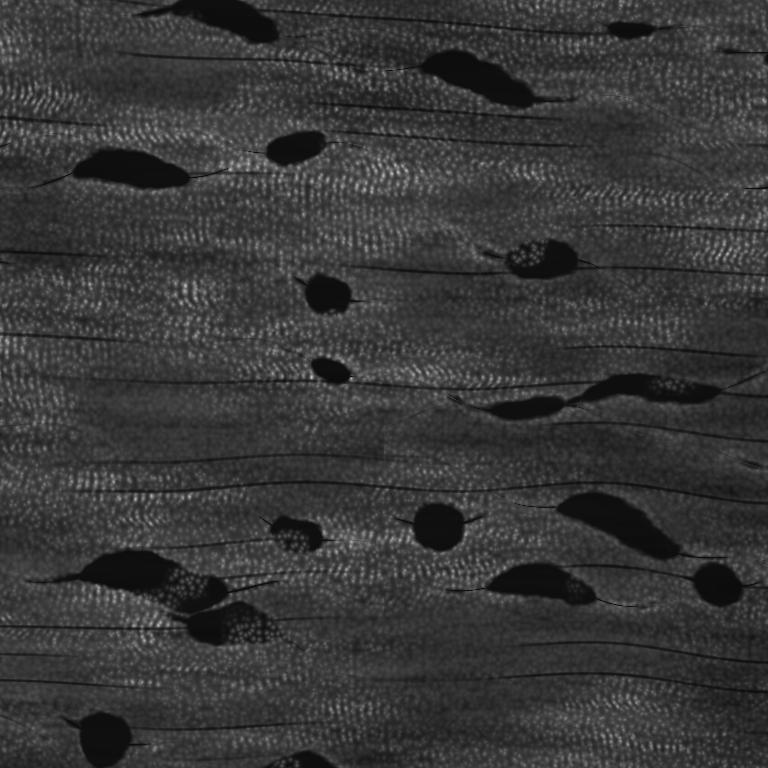
Write a WebGL 1 fragment shader that draws this texture.

```glsl
precision highp float;
// Grey micrograph of striated muscle: long fibres with fine cross bars and dark gaps.
// Fibre coordinates come from a gentle warp; bars are phase-shifted sines, grain is
// cellular noise, and the gaps are ragged ellipses scattered on a jittered grid.
uniform vec2 u_resolution;

#define TISSUE_LEVEL 0.180
#define GAP_LEVEL 0.055
#define GAP_GRID vec2(4.0, 7.0)
#define GAP_CHANCE 0.78
#define BAR_COUNT 95.0
#define BAR_GAIN 0.42
#define FIBRIL_ROWS 48.0
#define SEAM_ROWS 19.0
#define SEAM_DEPTH 0.55
#define GRAIN_SCALE vec2(125.0, 115.0)
#define FIBRE_SLOPE 0.06

const float TAU = 6.2831853;

float hash(vec2 p) {
  vec3 q = fract(p.xyx * vec3(0.1031, 0.1030, 0.0973));
  q += dot(q, q.yzx + 33.33);
  return fract((q.x + q.y) * q.z);
}

vec2 hash2(vec2 p) {
  return vec2(hash(p), hash(p + 71.7));
}

float noise(vec2 p) {
  vec2 cell = floor(p);
  vec2 f = fract(p);
  f = f * f * (3.0 - 2.0 * f);
  float low = mix(hash(cell), hash(cell + vec2(1.0, 0.0)), f.x);
  float high = mix(hash(cell + vec2(0.0, 1.0)), hash(cell + 1.0), f.x);
  return mix(low, high, f.y);
}

float layered(vec2 p) {
  return 0.55 * noise(p) + 0.3 * noise(p * 2.1 + 17.0) + 0.15 * noise(p * 4.3 + 41.0);
}

// Bright at scattered grain centres, dark between them
float grains(vec2 p) {
  vec2 cell = floor(p);
  float nearest = 2.0;
  for (int j = -1; j <= 1; j++) {
    for (int i = -1; i <= 1; i++) {
      vec2 c = cell + vec2(float(i), float(j));
      vec2 toGrain = c + hash2(c) - p;
      nearest = min(nearest, dot(toGrain, toGrain));
    }
  }
  return clamp(1.0 - sqrt(nearest), 0.0, 1.0);
}

float ellipse(vec2 p, vec2 r) {
  float k = length(p / r);
  return k * (k - 1.0) / max(length(p / (r * r)), 0.001);
}

// Approximate signed distance to the nearest gap, with thin tails along the fibres
float gapDistance(vec2 p) {
  vec2 home = floor(p * GAP_GRID);
  float d = 1.0;
  for (int j = -1; j <= 1; j++) {
    for (int i = -1; i <= 1; i++) {
      vec2 c = home + vec2(float(i), float(j));
      if (hash(c + 5.3) > GAP_CHANCE) continue;
      vec2 shape = hash2(c + 23.0);
      vec2 q = p - (c + 0.15 + 0.7 * hash2(c + 9.0)) / GAP_GRID;
      float angle = mix(-0.36, 0.12, hash(c + 37.0));
      float ca = cos(angle);
      float sa = sin(angle);
      q = vec2(ca * q.x + sa * q.y, ca * q.y - sa * q.x);
      q.y += 0.012 * sin(q.x * 28.0 + TAU * shape.x);
      vec2 radius = vec2(mix(0.028, 0.1, shape.x * shape.x), mix(0.011, 0.032, shape.y));
      radius *= mix(1.15, 0.85, p.y);
      d = min(d, ellipse(q, radius));
      d = min(d, ellipse(q, radius * vec2(1.7, 0.13)) + 0.001);
    }
  }
  return d;
}

void main() {
  vec2 uv = gl_FragCoord.xy / u_resolution.y;
  float along = uv.x;
  float across = uv.y + FIBRE_SLOPE * uv.x * uv.y + 0.028 * noise(uv * vec2(3.0, 5.0));
  vec2 fibre = vec2(along, across);

  // Clouded tissue with lengthwise streaks
  float patches = smoothstep(0.28, 0.72, layered(fibre * vec2(5.0, 13.0) + 3.0));
  float streak = layered(fibre * vec2(4.0, 55.0) + 60.0);
  float grain = grains(fibre * GRAIN_SCALE);
  float fine = noise(fibre * vec2(210.0, 190.0));
  float tone = TISSUE_LEVEL + 0.11 * (layered(uv * vec2(4.0, 7.0)) - 0.5);
  tone += 0.11 * (streak - 0.5) + 0.06 * (grain - 0.5) + 0.05 * (fine - 0.5);

  // Cross bars, leaning into chevrons from fibril to fibril
  float lean = 1.5 * noise(fibre * vec2(5.0, FIBRIL_ROWS)) + 2.0 * noise(fibre * vec2(6.0, 11.0));
  float bar = 0.5 + 0.5 * sin(TAU * (along * BAR_COUNT + lean));
  float fibril = noise(fibre * vec2(16.0, 85.0) + 90.0);
  tone += patches * (0.02 + BAR_GAIN * bar * grain * fibril * fibril);
  tone += 0.22 * patches * pow(grain, 4.0) * fine;

  // Thin broken seams between fibres
  float row = across * SEAM_ROWS + 0.5 * noise(fibre * vec2(5.0, 3.0));
  float id = floor(row);
  float seam = abs(fract(row) - 0.25 - 0.5 * hash(vec2(id, 4.0))) / SEAM_ROWS;
  float broken = smoothstep(0.35, 0.65, noise(vec2(along * 3.5, id * 7.3)));
  tone *= 1.0 - SEAM_DEPTH * broken * (1.0 - smoothstep(0.0006, 0.0034, seam));

  // Ragged gaps with a brighter rim and a few grains inside
  float d = gapDistance(uv) + 0.013 * (layered(uv * vec2(32.0, 48.0)) - 0.5);
  tone += 0.13 * exp(-abs(d - 0.004) / 0.007) * noise(uv * 24.0) * (0.4 + grain);
  float debris = smoothstep(0.64, 0.82, noise(uv * vec2(16.0, 24.0) + 8.0));
  float gap = GAP_LEVEL + 0.025 * (streak - 0.5) + 0.3 * debris * grain * grain;
  tone = mix(gap, tone, smoothstep(-0.004, 0.0035, d));

  gl_FragColor = vec4(vec3(clamp(tone, 0.0, 1.0)), 1.0);
}
```
